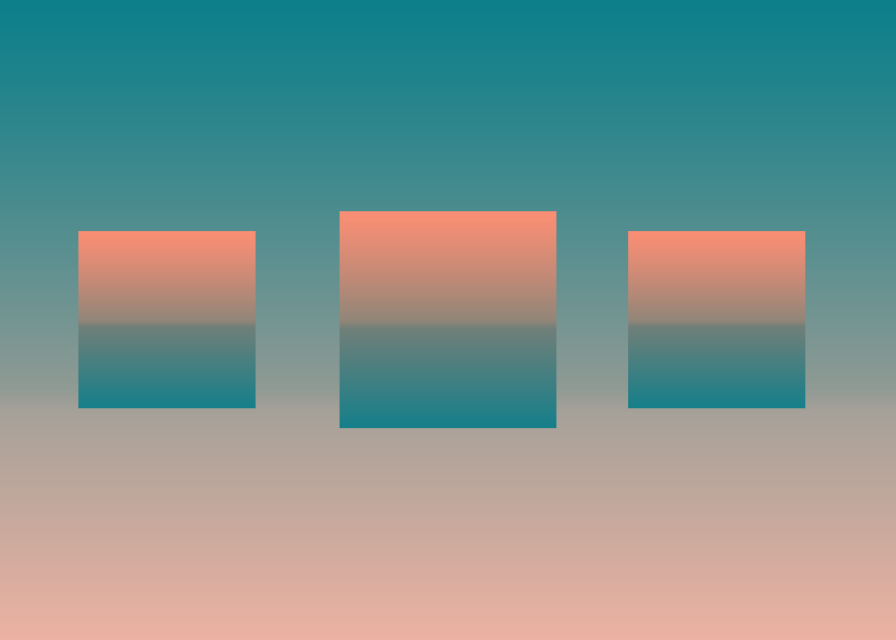
Reproduce this background procedurally as a WebGL 1 fragment shader.

```glsl
precision highp float;
// Three coral-to-teal square panels over a teal-to-blush backdrop.
// Every surface is a vertical two-part gradient with a soft crease where
// the parts meet; the panels are box distance functions in canvas heights.

uniform vec2 u_resolution;

const vec3 TEAL = vec3(0.050, 0.498, 0.541);
const vec3 BLUSH = vec3(0.926, 0.698, 0.635);
const vec3 MIST = vec3(0.580, 0.608, 0.580);
const vec3 SAND = vec3(0.635, 0.627, 0.596);
const vec3 CORAL = vec3(0.980, 0.557, 0.455);
const vec3 TAUPE = vec3(0.545, 0.522, 0.471);
const vec3 SLATE = vec3(0.450, 0.496, 0.470);
const vec3 DEEP_TEAL = vec3(0.080, 0.498, 0.541);

// Signed distance to an axis-aligned square.
float squareDistance(vec2 p, float halfSize) {
  vec2 d = abs(p) - halfSize;
  return length(max(d, 0.0)) + min(max(d.x, d.y), 0.0);
}

// Gradient from top (t = 0) to bottom (t = 1), with a crease between parts.
vec3 creasedGradient(float t, float crease, float softness,
                     vec3 top, vec3 above, vec3 below, vec3 bottom) {
  float upperT = pow(clamp(t / crease, 0.0, 1.0), 1.2);
  float lowerT = clamp((t - crease) / (1.0 - crease), 0.0, 1.0);
  vec3 upper = mix(top, above, upperT);
  vec3 lower = mix(below, bottom, lowerT);
  return mix(upper, lower, smoothstep(crease - softness, crease + softness, t));
}

// Lays one panel over the colour beneath it.
vec3 addPanel(vec3 base, vec2 p, float halfSize, float pixel) {
  float t = 0.5 - 0.5 * p.y / halfSize;
  vec3 fill = creasedGradient(t, 0.525, 0.022, CORAL, TAUPE, SLATE, DEEP_TEAL);
  float coverage = clamp(0.5 - squareDistance(p, halfSize) / pixel, 0.0, 1.0);
  return mix(base, fill, coverage);
}

void main() {
  float pixel = 1.0 / u_resolution.y;
  vec2 p = (gl_FragCoord.xy - 0.5 * u_resolution) * pixel;

  // Backdrop
  vec3 color = creasedGradient(0.5 - p.y, 0.625, 0.022, TEAL, MIST, SAND, BLUSH);

  // Panels: a larger one in the middle, the row slightly left of centre
  for (int i = -1; i <= 1; i++) {
    float side = float(i);
    float outer = abs(side);
    vec2 center = vec2(0.4295 * side - 0.0096 * outer, 0.0005);
    color = addPanel(color, p - center, mix(0.1694, 0.1384, outer), pixel);
  }

  gl_FragColor = vec4(color, 1.0);
}
```
